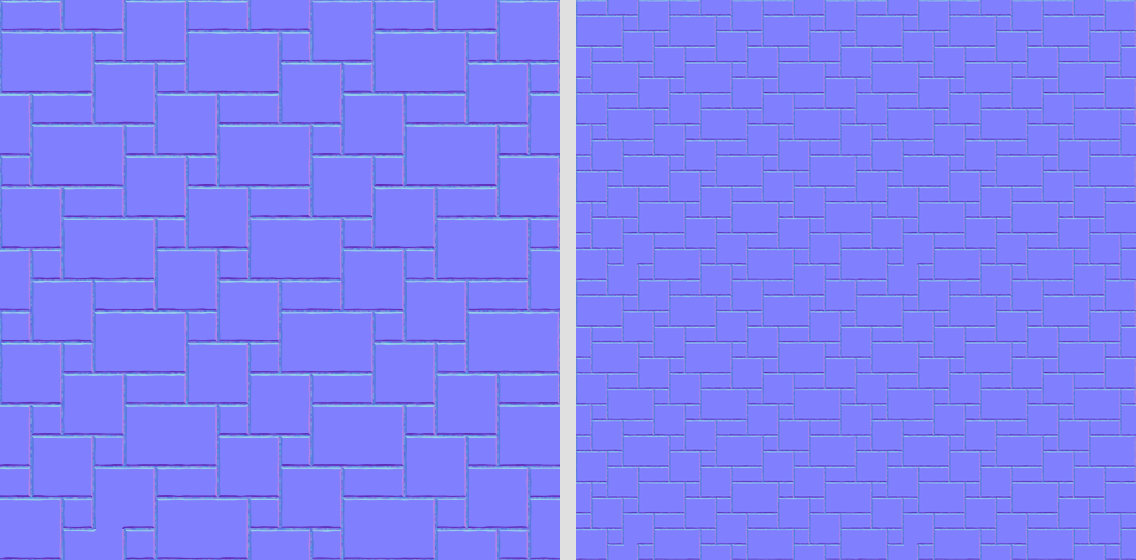
Left, the tile; right, the same tile 2 across and 2 down.
A Shadertoy shader for this texture map:

```glsl
// Tangent-space normal map of interlocking rectangular paving stones with bevelled grooves.

const float CELLS = 18.0;            // grid cells across and down
const vec2  LATTICE_STEP = vec2(1.0, 3.0); // each course of stones shifts by this
const float LATTICE_WIDTH = 6.0;     // horizontal repeat, in cells
const float BED_HALF = 0.026;        // half width of the groove floor, in cells
const float BEVEL_END = 0.078;       // distance where the bevel meets the flat top
const float EDGE_WOBBLE = 0.026;     // irregularity of the bevel outline
const float BED_GRAIN = 0.22;        // roughness of the groove floor

const vec3 FLAT_COLOR   = vec3(0.50, 0.50, 0.995);
const vec3 BED_COLOR    = vec3(0.43, 0.52, 0.89);
const vec3 LEFT_COLOR   = vec3(0.36, 0.49, 0.88);
const vec3 RIGHT_COLOR  = vec3(0.67, 0.51, 0.92);
const vec3 TOP_COLOR    = vec3(0.57, 0.77, 0.92);
const vec3 BOTTOM_COLOR = vec3(0.40, 0.23, 0.77);

// Stones of one repeat: corner xy, size zw, in cells with y pointing down
const int STONE_COUNT = 6;
const vec4 STONES[STONE_COUNT] = vec4[](
    vec4(0, 1, 3, 2), vec4(3, 2, 2, 2), vec4(4, 0, 2, 2),
    vec4(0, 0, 2, 1), vec4(3, 1, 1, 1), vec4(5, 2, 1, 1));

// Two stones are fused along this horizontal joint: start x, end x, y
const vec3 FUSED_JOINT = vec3(3, 4, 17);

float hash(vec2 p) {
    vec3 h = fract(p.xyx * 0.1031);
    h += dot(h, h.yzx + 33.33);
    return fract((h.x + h.y) * h.z);
}

// Value noise that wraps over the canvas; frequency is whole lumps per cell
float wrappedNoise(vec2 p, float frequency) {
    p *= frequency;
    float period = CELLS * frequency;
    vec2 i = floor(p), f = fract(p);
    f = f * f * (3.0 - 2.0 * f);
    vec2 a = mod(i, period), b = mod(i + 1.0, period);
    return mix(mix(hash(a), hash(vec2(b.x, a.y)), f.x),
               mix(hash(vec2(a.x, b.y)), hash(b), f.x), f.y);
}

// Distances to the left, right, top and bottom edges of the stone under p
vec4 stoneEdges(vec2 p) {
    vec4 edges = vec4(0.0);
    for (int i = 0; i < STONE_COUNT; i++) {
        vec2 size = STONES[i].zw;
        vec2 q = p - STONES[i].xy;
        q -= floor(q.y / LATTICE_STEP.y) * LATTICE_STEP;
        q.x = mod(q.x, LATTICE_WIDTH);
        if (all(lessThan(q, size)))
            edges = vec4(q.x, size.x - q.x, q.y, size.y - q.y);
    }
    return edges;
}

// Replace the distance to the fused joint by the distance to its ends
vec4 fuseJoint(vec4 edges, vec2 p) {
    float along = min(p.x - FUSED_JOINT.x, FUSED_JOINT.y - p.x);
    float across = p.y - FUSED_JOINT.z;
    if (along > 0.0 && abs(across) < 0.5) {
        float toEnd = length(vec2(along, across));
        if (across > 0.0) edges.z = toEnd;
        else edges.w = toEnd;
    }
    return edges;
}

void mainImage(out vec4 fragColor, in vec2 fragCoord) {
    vec2 uv = fragCoord / iResolution.xy;
    vec2 p = vec2(uv.x, 1.0 - uv.y) * CELLS;
    float pixel = CELLS / iResolution.y;
    float soft = max(0.5 * pixel, 0.012);

    vec4 edges = fuseJoint(stoneEdges(p), p);
    float d = min(min(edges.x, edges.y), min(edges.z, edges.w));

    // Bevel colour by facing side, mitred at the corners
    vec4 facing = 1.0 - smoothstep(0.0, soft, edges - d);
    facing /= dot(facing, vec4(1.0));
    vec3 bevel = LEFT_COLOR * facing.x + RIGHT_COLOR * facing.y
               + TOP_COLOR * facing.z + BOTTOM_COLOR * facing.w;
    float steepness = 0.8 + 0.45 * wrappedNoise(p, 5.0);
    bevel = mix(FLAT_COLOR, bevel, steepness);

    // Rough groove floor
    vec2 grain = vec2(wrappedNoise(p, 14.0), wrappedNoise(p + 7.0, 15.0)) - 0.5;
    vec3 bed = BED_COLOR + vec3(grain * BED_GRAIN, 0.0);

    // Floor, bevel, flat top
    float wobble = (wrappedNoise(p, 4.0) - 0.5) * EDGE_WOBBLE;
    vec3 color = mix(bed, bevel, smoothstep(-soft, soft, d - BED_HALF));
    color = mix(color, FLAT_COLOR, smoothstep(-soft, soft, d - BEVEL_END - wobble));
    fragColor = vec4(color, 1.0);
}
```
